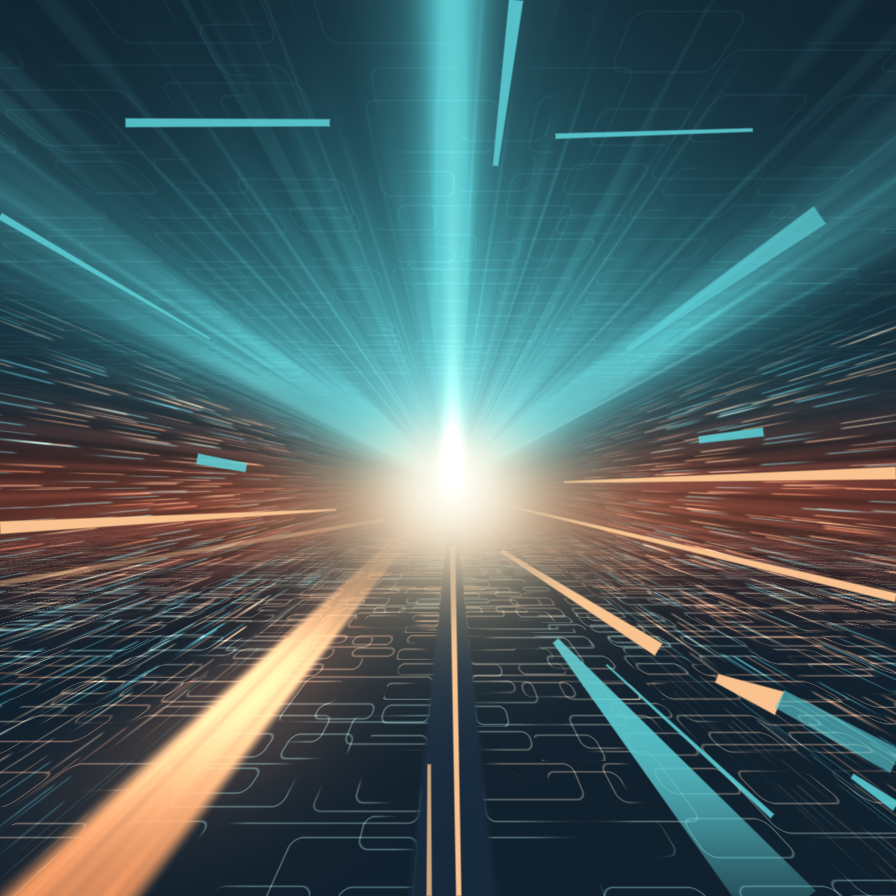
This background is drawn by a WebGL 1 fragment shader. Its source:

```glsl
precision highp float;
uniform vec2 u_resolution;
#define VANISH vec2(0.505, 0.46)
#define NAVY vec3(0.065, 0.125, 0.175)
#define DEEP_TEAL vec3(0.09, 0.27, 0.32)
#define CYAN vec3(0.36, 0.80, 0.83)
#define RUST vec3(0.42, 0.20, 0.17)
#define ORANGE vec3(0.93, 0.54, 0.33)
#define CREAM vec3(1.0, 0.88, 0.68)
#define SOFT 0.0014
#define LINE 0.0008

float hash(vec2 p) {
  p = fract(p * vec2(0.1031, 0.1137));
  p += dot(p, p.yx + 33.33);
  return fract((p.x + p.y) * p.x * 7.31);
}
float noise(vec2 p) {
  vec2 i = floor(p), f = fract(p);
  f *= f * (3.0 - 2.0 * f);
  float low = mix(hash(i), hash(i + vec2(1.0, 0.0)), f.x);
  return mix(low, mix(hash(i + vec2(0.0, 1.0)), hash(i + 1.0), f.x), f.y);
}
float bell(float x, float width) { return exp(-x * x / (width * width)); }
float stroke(float d, float w) { return 1.0 - smoothstep(w - SOFT, w + SOFT, d); }
// Flat-ended tapered segment: start and end points, half widths
float streak(vec2 p, vec4 ends, float wa, float wb) {
  vec2 ab = ends.zw - ends.xy, q = p - ends.xy;
  float len = length(ab), t = dot(q, ab) / (len * len);
  float across = abs(q.x * ab.y - q.y * ab.x) / len - mix(wa, wb, clamp(t, 0.0, 1.0));
  return stroke(max(across, max(-t, t - 1.0) * len), 0.0);
}
// Nested rounded outlines on a plane at distance h from the horizon
float circuits(vec2 plane, float h) {
  float lines = 0.0;
  for (int i = 0; i < 3; i++) {
    float k = float(i);
    vec2 size = vec2(0.84, 1.2) / (1.0 + k * 0.8), id = floor(plane / size);
    float rnd = hash(id + k * 31.7), radius = 0.03 * h;
    vec2 cell = (fract(plane / size) - 0.5 + (rnd - 0.5) * 0.2 * k) * size;
    vec2 e = (abs(cell) - size * vec2(0.38, 0.2 + 0.2 * rnd)) * vec2(h, h * h) + radius;
    float d = length(max(e, 0.0)) + min(max(e.x, e.y), 0.0) - radius;
    float cut = smoothstep(0.3, 0.5, noise(plane * 2.5 + k * 17.0));
    lines += stroke(abs(d), LINE) * cut * step(0.25, rnd);
  }
  return lines * smoothstep(0.03, 0.18, h);
}
// Sparse radial dashes in several angular densities
vec3 dashes(float ang, float r) {
  vec3 sum = vec3(0.0);
  for (int i = 0; i < 4; i++) {
    float k = float(i), n = 20.0 + 17.0 * k, a = ang * n, id = floor(a);
    float run = log(r) * 4.5 + hash(vec2(id, k)) * 9.0, f = fract(run);
    float rnd = hash(vec2(id + k * 57.0, floor(run) + 40.0));
    float on = step(0.66, rnd) * smoothstep(0.0, 0.1, f) * (1.0 - smoothstep(0.4, 0.9, f));
    vec3 tint = mix(CYAN, mix(ORANGE, CREAM, fract(rnd * 37.0)), step(0.5, fract(rnd * 13.0)));
    sum += tint * on * stroke(abs(fract(a) - 0.5) / n * r, LINE * (0.4 + fract(rnd * 91.0)));
  }
  return sum;
}
void main() {
  vec2 p = gl_FragCoord.xy / u_resolution, d = p - VANISH;
  float r = length(d) + 0.0001, ang = atan(d.x, d.y), side = abs(ang);
  float h = max(abs(d.y), 0.004), above = smoothstep(-0.03, 0.05, d.y), below = 1.0 - above;
  vec2 plane = vec2(d.x / h, 1.0 / h);
  float broad = noise(vec2(ang * 12.0 + 60.0, r * 2.0));
  float fine = noise(vec2(ang * 65.0 + 300.0, r * 3.0));
  // Sky haze, diagonal fans and central beam
  vec3 col = mix(NAVY, DEEP_TEAL, above * exp(-r * r * 4.5));
  float upward = 1.0 - smoothstep(0.98, 1.4, side);
  float light = exp(-r * r * 10.0) * (0.55 + 0.45 * broad + 0.2 * fine) * upward;
  light += (bell(ang + 1.02, 0.15) + bell(ang - 0.98, 0.11)) * (0.6 + 0.4 * fine) * exp(-r * 1.5);
  light += bell(ang, 0.18) * 0.3 + bell(ang, 0.065) * 0.65;
  light += upward * 0.12 * smoothstep(0.65, 0.95, fine) * exp(-r);
  col = mix(col, CYAN, min(light, 0.94) * above);
  col += CYAN * circuits(plane + vec2(0.3, 0.5), h) * above * 0.06;
  // Rust band and warm horizon
  float band = bell(d.y + 0.02, 0.10) * smoothstep(0.04, 0.25, abs(d.x));
  col = mix(col, RUST * (0.5 + 0.7 * fine), band * 0.85);
  col += ORANGE * bell(d.y + 0.035, 0.055) * exp(-abs(d.x) * 4.5) * 0.55;
  // Floor: central road, circuit blocks and glowing lane
  float road = 1.0 - smoothstep(0.09, 0.12, abs(plane.x));
  col = mix(col, vec3(0.10, 0.18, 0.26), road * below * 0.7 * smoothstep(0.05, 0.2, h));
  vec3 wire = mix(ORANGE, CYAN, noise(plane * 1.3 + 8.0) * 0.8);
  col += wire * circuits(plane, h) * below * (1.0 - road) * 0.45;
  float hot = bell(h - 0.23, 0.14);
  float lane = smoothstep(-1.14, -1.04, plane.x) * (1.0 - smoothstep(-0.80, -0.73, plane.x));
  lane *= below * smoothstep(0.03, 0.2, h) * (0.8 + 0.2 * fine);
  col = mix(col, mix(ORANGE, CREAM, 0.1 + hot * 0.8), lane);
  col += ORANGE * bell(plane.x + 0.92, 0.45) * hot * below * 0.3;
  float sides = smoothstep(1.12, 1.3, side) * (1.0 - smoothstep(2.1, 2.4, side));
  col += dashes(ang, r) * sides * smoothstep(0.1, 0.32, r) * 0.4;
  // Warm light trails
  float warm = streak(p, vec4(0.0, 0.411, 0.375, 0.431), 0.007, 0.001);
  warm += streak(p, vec4(1.0, 0.472, 0.63, 0.462), 0.007, 0.001);
  warm += streak(p, vec4(1.0, 0.333, 0.573, 0.434), 0.005, 0.001);
  warm += 0.4 * streak(p, vec4(0.0, 0.349, 0.43, 0.42), 0.003, 0.002);
  warm += streak(p, vec4(0.56, 0.385, 0.735, 0.275), 0.002, 0.008);
  warm += streak(p, vec4(0.80, 0.243, 0.87, 0.215), 0.005, 0.014);
  warm += streak(p, vec4(0.505, 0.39, 0.512, 0.0), 0.003, 0.003);
  warm += 0.8 * streak(p, vec4(0.479, 0.147, 0.479, 0.0), 0.002, 0.003);
  col = mix(col, mix(ORANGE, CREAM, 0.65), min(warm, 1.0) * smoothstep(0.0, 0.2, r));
  // Cool light trails
  float cool = streak(p, vec4(0.0, 0.759, 0.234, 0.622), 0.004, 0.001);
  cool += 0.8 * streak(p, vec4(0.915, 0.76, 0.70, 0.61), 0.012, 0.003);
  cool += streak(p, vec4(0.576, 1.0, 0.553, 0.815), 0.008, 0.003);
  cool += smoothstep(-0.12, 0.2, p.y) * streak(p, vec4(0.62, 0.285, 0.88, -0.02), 0.004, 0.04);
  cool += streak(p, vec4(0.677, 0.258, 0.862, 0.089), 0.001, 0.003);
  cool += 0.7 * streak(p, vec4(0.87, 0.22, 1.0, 0.15), 0.011, 0.014);
  cool += streak(p, vec4(0.951, 0.134, 1.0, 0.10), 0.003, 0.006);
  cool += streak(p, vec4(0.14, 0.863, 0.368, 0.863), 0.005, 0.004);
  cool += streak(p, vec4(0.62, 0.848, 0.84, 0.855), 0.003, 0.002);
  cool += streak(p, vec4(0.22, 0.488, 0.275, 0.478), 0.006, 0.005);
  cool += streak(p, vec4(0.78, 0.509, 0.852, 0.518), 0.004, 0.005);
  col = mix(col, CYAN, min(cool, 1.0) * 0.9);
  // Burst at the vanishing point
  vec3 halo = mix(CREAM, vec3(0.55, 0.90, 0.91), smoothstep(-0.02, 0.10, d.y));
  col = mix(col, halo, 0.8 * exp(-r * r * 45.0));
  col = mix(col, vec3(1.0, 1.0, 0.96), bell(r, 0.078));
  col += 0.3 * CREAM * bell(d.x, 0.011) * above * exp(-r * 4.0);
  gl_FragColor = vec4(min(col, 1.0), 1.0);
}
```
